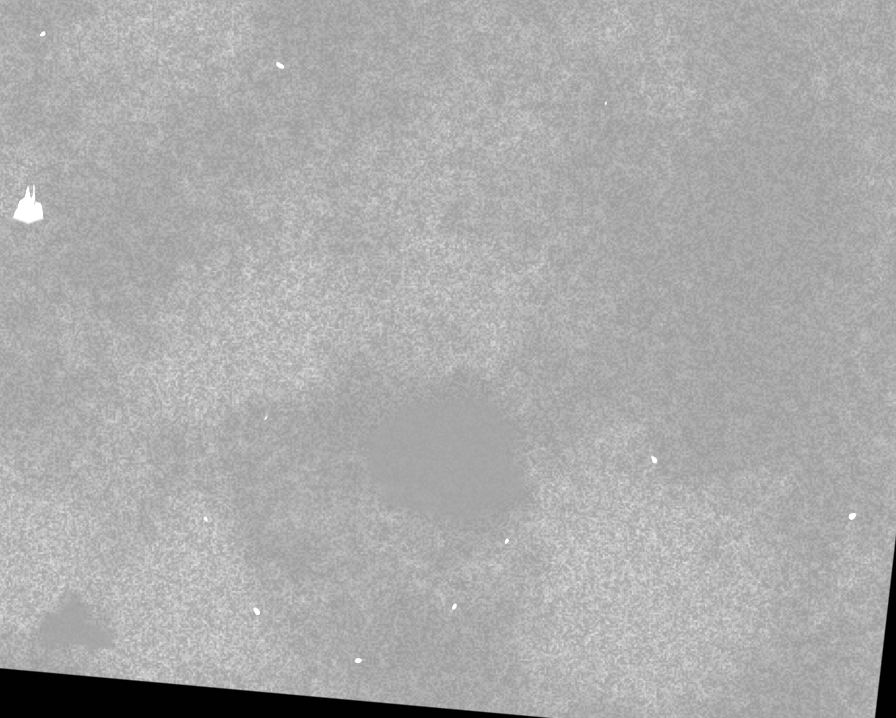
A Shadertoy shader for this texture:

```glsl
// Grey aerial view of woodland: pale speckled crowns, calmer dark clearings,
// rare white flecks and a black margin left by a slightly turned frame.
// Ragged clump fields steer the tone and strength of a fine value-noise grain.

const float BASE_TONE   = 0.682;
const float TONE_RANGE  = 0.070;
const float GRAIN_FREQ  = 370.0;   // grains per canvas height
const float GRAIN_DARK  = 0.075;   // grain contrast in clearings
const float GRAIN_LIGHT = 0.125;   // grain contrast in crowns
const float SPARK_GAIN  = 0.075;
const float MARGIN_TONE = 0.005;
const float MARGIN_LEFT = 0.070;   // height of the bottom wedge at x = 0
const float MARGIN_RUN  = 0.775;   // length of the bottom wedge
const float MARGIN_SIDE = 0.030;   // width of the right wedge at y = 0
const float MARGIN_RISE = 0.260;   // height of the right wedge
const float FLECK_CELL  = 0.110;
const float FLECK_SHARE = 0.110;
const vec2  CONE_FOOT   = vec2(0.040, 0.699);
const vec2  CONE_SIZE   = vec2(0.024, 0.042);

// Clumps: centre, radius, lift (positive is a pale crown).
const int CLUMP_COUNT = 11;
const vec4 CLUMPS[CLUMP_COUNT] = vec4[](
    vec4(0.35, 0.54, 0.15,  0.90), vec4(0.26, 0.16, 0.12,  1.00),
    vec4(0.02, 0.20, 0.10,  0.90), vec4(0.91, 0.15, 0.18,  0.70),
    vec4(0.60, 0.57, 0.13,  0.55), vec4(0.44, 0.33, 0.14, -0.70),
    vec4(0.50, 0.13, 0.10, -0.60), vec4(0.12, 0.13, 0.05, -1.40),
    vec4(0.64, 0.37, 0.11, -1.00), vec4(1.06, 0.70, 0.13, -0.50),
    vec4(1.08, 0.23, 0.10, -0.55));

float hash(vec2 cell) {
    uvec2 q = uvec2(ivec2(cell)) * uvec2(1597u, 3571u);
    uint h = (q.x ^ (q.y << 7)) * 74779u + q.y;
    h = (h ^ (h >> 15)) * 73939u;
    h = (h ^ (h >> 13)) * 61583u;
    h ^= h >> 16;
    return float(h & 65535u) / 65535.0;
}

float noise(vec2 p) {
    vec2 i = floor(p), f = fract(p);
    f = f * f * (3.0 - 2.0 * f);
    return mix(mix(hash(i), hash(i + vec2(1, 0)), f.x),
               mix(hash(i + vec2(0, 1)), hash(i + vec2(1, 1)), f.x), f.y);
}

float fbm(vec2 p) {
    float sum = 0.0, gain = 0.5;
    for (int i = 0; i < 5; i++) {
        sum += gain * noise(p);
        p = mat2(1.6, 1.2, -1.2, 1.6) * p + 17.3;
        gain *= 0.55;
    }
    return sum / 1.06;
}

// Sum of the soft clumps with leafy, broken outlines.
float clumpField(vec2 p) {
    vec2 ragged = p + 0.11 * (vec2(fbm(p * 11.0 + 31.0), fbm(p * 11.0 + 67.0)) - 0.5);
    float field = 0.0;
    for (int i = 0; i < CLUMP_COUNT; i++) {
        float d = length(ragged - CLUMPS[i].xy) / CLUMPS[i].z;
        field += CLUMPS[i].w * (1.0 - smoothstep(0.65, 1.15, d));
    }
    return field;
}

// White flecks: at most one small ragged blob per cell, plus one pale cone.
float flecks(vec2 p, float px) {
    vec2 cell = floor(p / FLECK_CELL);
    vec2 jitter = 0.2 + 0.6 * vec2(hash(cell + 101.0), hash(cell + 211.0));
    vec2 q = p - (cell + jitter) * FLECK_CELL;
    float turn = 6.2832 * hash(cell + 307.0);
    q = mat2(cos(turn), sin(turn), -sin(turn), cos(turn)) * q * vec2(0.8, 1.5);
    float rough = noise(p * 150.0) - 0.5;
    float size = mix(0.003, 0.006, hash(cell + 401.0));
    float d = length(q) + 0.006 * rough - size;
    float blob = step(hash(cell + 503.0), FLECK_SHARE) * (1.0 - smoothstep(-px, px, d));

    vec2 c = (p - CONE_FOOT) / CONE_SIZE;
    float spikes = 0.7 * (noise(vec2(p.x * 210.0, p.y * 70.0)) - 0.5);
    float edge = max(abs(c.x) + 0.85 * c.y + spikes - 0.9, -c.y - 0.25 + abs(c.x) * 0.2);
    float cone = 1.0 - smoothstep(-0.06, 0.06, edge);
    return max(blob, cone);
}

// 1 inside the turned frame, 0 in the black margin.
float frameMask(vec2 p, float aspect, float px) {
    float bottom = p.y - MARGIN_LEFT * (1.0 - p.x / MARGIN_RUN);
    float side = aspect - p.x - MARGIN_SIDE * (1.0 - p.y / MARGIN_RISE);
    return smoothstep(-px, px, min(bottom, side) + 0.5 * px);
}

void mainImage(out vec4 fragColor, in vec2 fragCoord) {
    float px = 1.0 / iResolution.y;
    vec2 p = fragCoord * px;

    // Canopy cover and calm, nearly grainless ground
    float clumps = clumpField(p);
    float canopy = fbm(p * 4.5 + 9.0) + 0.30 * clumps + 0.30 * (noise(p * 75.0) - 0.5);
    float cover = smoothstep(0.22, 0.88, canopy);
    float calm = smoothstep(0.6, 1.0, -clumps);

    // Fine grain and bright leaf sparks
    float fine = noise(p * GRAIN_FREQ);
    float coarse = noise(p * GRAIN_FREQ * 0.53 + 53.0);
    float grain = smoothstep(0.1, 0.9, mix(fine, coarse, 0.25)) - 0.5;
    float spark = smoothstep(0.60, 0.88, noise(p * GRAIN_FREQ * 0.8 + 83.0));
    float contrast = mix(GRAIN_DARK, GRAIN_LIGHT, cover) * (1.0 - 0.65 * calm);

    float tone = BASE_TONE + TONE_RANGE * (cover - 0.45) + contrast * grain;
    tone += SPARK_GAIN * spark * (0.2 + 0.8 * cover) * (1.0 - 0.7 * calm);
    tone = mix(tone, 1.0, flecks(p, px));
    tone = mix(MARGIN_TONE, tone, frameMask(p, iResolution.x * px, px));
    fragColor = vec4(vec3(tone), 1.0);
}
```
